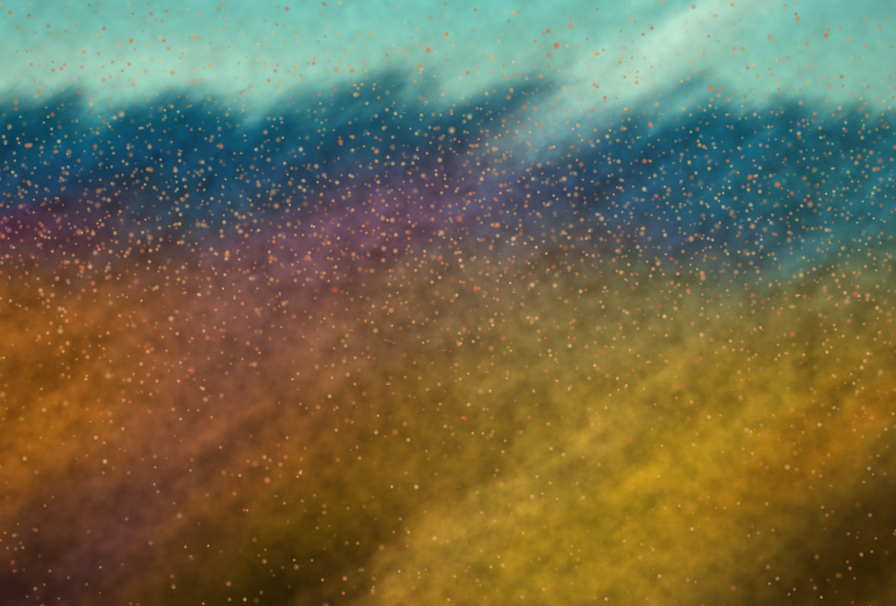
A WebGL 2 fragment shader for this background:

```glsl
#version 300 es
precision highp float;
// Drifting coloured dust: pale teal haze over a deep blue band that sinks
// into mauve, amber and olive. Noise-warped bands and tilted soft clouds
// give the colour; jittered grids scatter glowing specks on top.

uniform vec2 u_resolution;
out vec4 outColor;

const float ASPECT = 1.48;
const float SLANT = 0.6;

float hash(vec2 p) {
  vec3 q = fract(vec3(p.xyx) * 0.1031);
  q += dot(q, q.yzx + 33.33);
  return fract((q.x + q.y) * q.z);
}

float noise(vec2 p) {
  vec2 cell = floor(p), f = fract(p);
  f = f * f * (3.0 - 2.0 * f);
  float low = mix(hash(cell), hash(cell + vec2(1, 0)), f.x);
  float high = mix(hash(cell + vec2(0, 1)), hash(cell + vec2(1, 1)), f.x);
  return mix(low, high, f.y);
}

vec2 rotate(vec2 p, float angle) {
  float c = cos(angle), s = sin(angle);
  return vec2(c * p.x + s * p.y, c * p.y - s * p.x);
}

float fbm(vec2 p) {
  float sum = 0.0, gain = 0.5;
  for (int i = 0; i < 5; i++) {
    sum += gain * noise(p);
    p = rotate(p, 0.5) * 2.03 + 17.0;
    gain *= 0.5;
  }
  return sum;
}

// Soft elliptical cloud, tilted by angle
float cloud(vec2 p, vec2 centre, vec2 radii, float angle) {
  vec2 d = rotate(p - centre, angle) / radii;
  return exp(-dot(d, d));
}

// One layer of soft specks: rgb is colour, a is coverage
vec4 specks(vec2 p, float cells, float density, float size, float pixel) {
  vec2 home = floor(p * cells);
  vec4 result = vec4(0.0);
  for (int k = 0; k < 9; k++) {
    vec2 id = home + vec2(k % 3 - 1, k / 3 - 1);
    vec2 seed = id + cells * 3.0;
    vec2 spot = (id + vec2(hash(seed), hash(seed + 51.7))) / cells;
    float radius = size * mix(0.45, 1.0, pow(hash(seed + 93.1), 2.0));
    float disc = 1.0 - smoothstep(0.0, radius + pixel, length(p - spot));
    float alpha = disc * step(hash(seed + 137.3), density) * mix(0.25, 1.0, hash(seed + 11.9));
    vec3 tint = mix(vec3(0.84, 0.42, 0.24), vec3(0.94, 0.76, 0.5), hash(seed + 71.3));
    if (alpha > result.a) result = vec4(tint, alpha);
  }
  return result;
}

// Sky haze, blue band and warm ground
vec3 bands(vec2 p, float warp) {
  float y = p.y + warp;
  vec3 haze = mix(vec3(0.53, 0.77, 0.69), vec3(0.46, 0.78, 0.73), smoothstep(0.88, 1.02, y));
  vec3 blue = mix(vec3(0.07, 0.27, 0.38), vec3(0.13, 0.4, 0.46), smoothstep(0.9, 1.45, p.x));
  blue = mix(blue, vec3(0.04, 0.35, 0.43), smoothstep(0.72, 0.84, y));
  vec3 amber = mix(vec3(0.54, 0.31, 0.11), vec3(0.57, 0.44, 0.15), smoothstep(0.45, 0.95, p.x));
  float ground = mix(0.6, 0.52, smoothstep(0.7, 1.4, p.x));
  vec3 color = mix(amber, blue, smoothstep(ground - 0.13, ground + 0.12, y));
  float edge = 0.835 - 0.04 * smoothstep(1.1, 1.48, p.x);
  return mix(color, haze, smoothstep(edge - 0.045, edge + 0.055, y));
}

vec3 clouds(vec3 color, vec2 p) {
  // Pale wisps above
  color = mix(color, vec3(0.5, 0.73, 0.69), 0.6 * cloud(p, vec2(0.88, 0.78), vec2(0.12, 0.035), SLANT));
  color = mix(color, vec3(0.8, 0.92, 0.82), 0.75 * cloud(p, vec2(1.16, 0.97), vec2(0.34, 0.06), SLANT));
  color = mix(color, vec3(0.68, 0.85, 0.76), 0.65 * cloud(p, vec2(0.2, 0.9), vec2(0.35, 0.05), 0.0));
  // Mauve and violet middle
  color = mix(color, vec3(0.32, 0.22, 0.39), 0.75 * cloud(p, vec2(0.64, 0.64), vec2(0.3, 0.075), 0.2));
  color = mix(color, vec3(0.21, 0.21, 0.38), 0.5 * cloud(p, vec2(1.08, 0.6), vec2(0.22, 0.05), 0.0));
  color = mix(color, vec3(0.36, 0.15, 0.27), 0.7 * cloud(p, vec2(0.02, 0.62), vec2(0.2, 0.07), 0.0));
  color = mix(color, vec3(0.45, 0.29, 0.3), 0.8 * cloud(p, vec2(0.45, 0.5), vec2(0.38, 0.14), SLANT));
  color = mix(color, vec3(0.46, 0.35, 0.27), 0.75 * cloud(p, vec2(0.8, 0.52), vec2(0.25, 0.1), 0.4));
  color = mix(color, vec3(0.41, 0.39, 0.28), 0.75 * cloud(p, vec2(1.28, 0.48), vec2(0.45, 0.1), 0.1));
  // Amber, gold and olive below
  color = mix(color, vec3(0.63, 0.36, 0.04), 0.65 * cloud(p, vec2(0.06, 0.32), vec2(0.24, 0.14), 0.3));
  color = mix(color, vec3(0.66, 0.51, 0.07), 0.75 * cloud(p, vec2(1.06, 0.17), vec2(0.48, 0.18), SLANT));
  color = mix(color, vec3(0.67, 0.53, 0.2), 0.5 * cloud(p, vec2(0.87, 0.2), vec2(0.42, 0.05), SLANT));
  color = mix(color, vec3(0.36, 0.27, 0.02), 0.75 * cloud(p, vec2(0.52, 0.14), vec2(0.28, 0.1), SLANT));
  color = mix(color, vec3(0.13, 0.1, 0.01), 0.85 * cloud(p, vec2(0.42, 0.0), vec2(0.18, 0.1), 0.3));
  color = mix(color, vec3(0.35, 0.21, 0.2), 0.8 * cloud(p, vec2(0.17, 0.1), vec2(0.25, 0.1), 0.8));
  color = mix(color, vec3(0.16, 0.09, 0.09), 0.7 * cloud(p, vec2(0.0, 0.0), vec2(0.18, 0.13), 0.3));
  color = mix(color, vec3(0.22, 0.14, 0.02), 0.9 * cloud(p, vec2(1.43, 0.07), vec2(0.3, 0.15), SLANT));
  return mix(color, vec3(0.62, 0.38, 0.04), 0.65 * cloud(p, vec2(1.38, 0.28), vec2(0.25, 0.06), SLANT));
}

void main() {
  vec2 p = gl_FragCoord.xy / u_resolution * vec2(ASPECT, 1.0);
  float pixel = 1.0 / u_resolution.y;
  vec2 along = rotate(p, SLANT);
  float billow = fbm(along * vec2(6.0, 11.0)) - 0.48;
  float streak = fbm(along * vec2(9.0, 26.0) + 40.0) - 0.48;
  float grain = fbm(p * 50.0 + 9.0) - 0.48;
  vec2 warped = p + vec2(0.1, 0.08) * vec2(streak, billow);
  vec3 color = clouds(bands(p, 0.1 * billow + 0.05 * streak), warped);

  // Dusty texture, calmer in the upper haze
  float rough = 1.0 - 0.7 * smoothstep(0.72, 0.88, p.y);
  color *= 1.0 + rough * (0.35 * streak + 0.3 * billow + 0.4 * grain);

  // Specks gather around the blue band and thin out below
  float crowd = 0.12 + 0.63 * exp(-pow((p.y - 0.66) / 0.21, 2.0));
  for (int i = 0; i < 3; i++) {
    float level = float(i);
    vec4 dust = specks(rotate(p, 0.3 + level), 28.0 + 19.0 * level, crowd, 0.0068 - 0.0014 * level, pixel);
    color = mix(color, dust.rgb, dust.a * 0.85);
  }

  // Darkened corners
  vec2 rim = (p - vec2(0.5 * ASPECT, 0.55)) / vec2(ASPECT, 1.0);
  color *= 1.02 - 0.45 * pow(dot(rim, rim), 1.5);
  outColor = vec4(clamp(color, 0.0, 1.0), 1.0);
}
```
